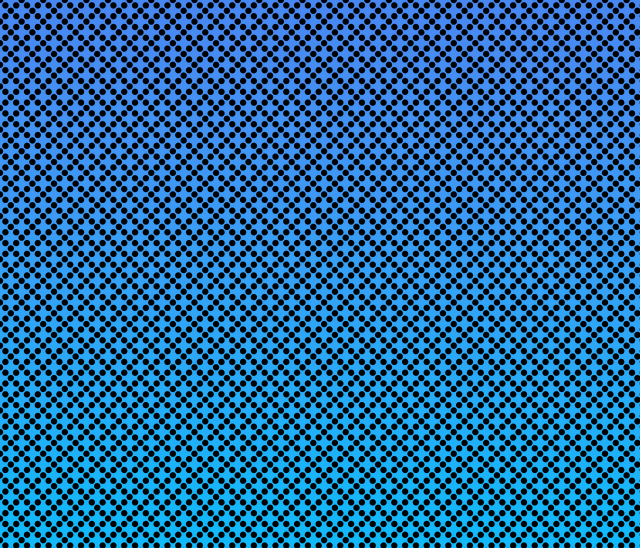
A Shadertoy shader for this pattern:

```glsl
// Black dots strung along two sets of crossing diagonals, leaving star-shaped
// gaps over a vertical blue gradient. The plane is turned 45 degrees so the
// dots fall on a unit grid, where every cell with two odd indices is left empty.

// Signed distance to the nearest dot on the turned grid.
float dotLattice(vec2 grid, float radius) {
    vec2 cell = round(grid);
    vec2 parity = mod(cell, 2.0);
    bool emptyCell = parity.x * parity.y > 0.5;
    return emptyCell ? 1.0 : length(grid - cell) - radius;
}

// Blue at the top, turning to cyan as depth goes from 0 to 1.
vec3 skyGradient(float depth) {
    float red = mix(0.28, 0.06, pow(depth, 1.6));
    vec2 greenBlue = mix(vec2(0.53, 0.95), vec2(0.73, 0.985), depth);
    return vec3(red, greenBlue);
}

void mainImage(out vec4 fragColor, in vec2 fragCoord) {
    // Repeats measured from the upper left corner.
    float repeatsAcross = 29.62;
    vec2 fromTopLeft = vec2(fragCoord.x, iResolution.y - fragCoord.y);
    vec2 p = fromTopLeft / iResolution.x * repeatsAcross;

    // Turn by 45 degrees; each repeat spans two grid steps on both axes.
    vec2 grid = 2.0 * vec2(p.x + p.y, p.x - p.y);
    float pixel = 2.0 * sqrt(2.0) * repeatsAcross / iResolution.x;

    // Dots over the gradient, with edges one pixel wide.
    float coverage = clamp(0.5 - dotLattice(grid, 0.412) / pixel, 0.0, 1.0);
    vec3 background = skyGradient(fromTopLeft.y / iResolution.y);
    fragColor = vec4(mix(background, vec3(0.004, 0.008, 0.012), coverage), 1.0);
}
```
